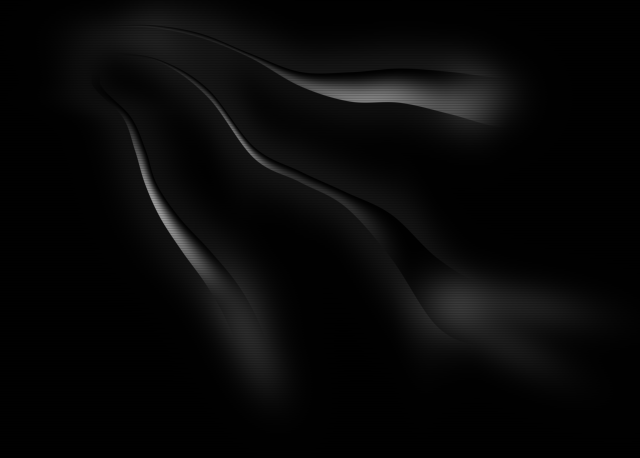
Give the GLSL for this background, as a Shadertoy shader.

```glsl
// Three silky grey ribbons with soft glows sweeping across a black field.

const vec2 CANVAS = vec2(7.68, 5.48);   // drawing units, y runs downward
const float GLOW_WIDTH = 0.33;
const float LINE_COUNT = 183.0;
const float LINE_DEPTH = 0.10;
const float BACKGROUND = 0.002;

// Evenly spaced heights of each ribbon edge, along x (top, middle) or y (left)
const float TOP_FAR[9]     = float[9](.31, .30, .40, .64, .86, .865, .82, .86, .93);
const float TOP_BRIGHT[9]  = float[9](.33, .33, .45, .69, 1.03, 1.215, 1.23, 1.365, 1.52);
const float MID_FAR[9]     = float[9](.63, .73, 1.07, 1.76, 2.05, 2.30, 2.57, 3.09, 3.40);
const float MID_BRIGHT[9]  = float[9](.65, .76, 1.17, 1.895, 2.18, 2.48, 3.10, 3.91, 4.15);
const float LEFT_FAR[9]    = float[9](1.20, 1.57, 1.75, 1.88, 2.15, 2.52, 2.85, 3.08, 3.22);
const float LEFT_BRIGHT[9] = float[9](1.10, 1.47, 1.62, 1.74, 1.92, 2.18, 2.47, 2.70, 2.85);

float bell(float x) { return exp(-x * x); }

// Fades in from a to b and out from c to d
float span(float x, float a, float b, float c, float d) {
    return smoothstep(a, b, x) * (1.0 - smoothstep(c, d, x));
}

// Smooth cubic through the knots
float spline(float knots[9], float s) {
    s = clamp(s, 0.0, 7.999);
    int i = int(s);
    float f = s - float(i);
    float a = knots[max(i - 1, 0)], b = knots[i];
    float c = knots[i + 1], d = knots[min(i + 2, 8)];
    return b + 0.5 * f * (c - a + f * (2.0 * a - 5.0 * b + 4.0 * c - d
             + f * (3.0 * (b - c) + d - a)));
}

// Approximate signed distance; q.x runs along the edge, q.y across it
float edgeDistance(float knots[9], vec2 q, float start, float spacing) {
    float s = (q.x - start) / spacing;
    float slope = (spline(knots, s + 0.05) - spline(knots, s - 0.05)) / (0.1 * spacing);
    return (q.y - spline(knots, s)) * inversesqrt(1.0 + slope * slope);
}

// Both distances are positive inside the ribbon
float ribbon(float far, float bright, float body, float farGlow, float brightGlow) {
    float soft = 0.75 * CANVAS.x / iResolution.x;
    float inFar = smoothstep(-soft, soft, far);
    float inBright = smoothstep(-soft, soft, bright);
    float across = clamp(far / max(far + bright, 0.001), 0.0, 1.0);
    float light = body * smoothstep(0.0, 0.9, across) * inFar * inBright;
    light += farGlow * bell(far / GLOW_WIDTH) * (1.0 - inFar);
    return light + brightGlow * bell(bright / GLOW_WIDTH) * (1.0 - inBright);
}

// Rotated elliptical haze
float haze(vec2 p, vec2 center, vec2 radius, float angle) {
    float c = cos(angle), s = sin(angle);
    vec2 q = mat2(c, -s, s, c) * (p - center) / radius;
    return exp(-dot(q, q));
}

void mainImage(out vec4 fragColor, in vec2 fragCoord) {
    vec2 uv = fragCoord / iResolution.xy;
    vec2 p = vec2(uv.x, 1.0 - uv.y) * CANVAS;
    float light = BACKGROUND;

    // Top ribbon
    float window = span(p.x, 1.2, 2.0, 5.4, 6.15);
    float body = window * (0.10 + 0.37 * bell((p.x - 4.4) / 1.0));
    light += ribbon(edgeDistance(TOP_FAR, p, 1.2, 0.6),
                    -edgeDistance(TOP_BRIGHT, p, 1.2, 0.6),
                    body, 0.075 * window, 0.055 * window);

    // Middle ribbon
    window = span(p.x, 1.3, 2.1, 4.9, 5.8);
    body = 0.17 * span(p.x, 1.5, 2.4, 4.1, 5.0) + 0.27 * bell((p.x - 2.92) / 0.33);
    light += ribbon(edgeDistance(MID_FAR, p, 1.4, 0.55),
                    -edgeDistance(MID_BRIGHT, p, 1.4, 0.55),
                    body, 0.07 * window, 0.07 * window);

    // Left ribbon
    window = span(p.y, 0.8, 1.4, 3.2, 4.2);
    body = 0.57 * bell((p.y - 2.5) / 0.9) * span(p.y, 0.9, 1.6, 3.1, 3.8);
    light += ribbon(-edgeDistance(LEFT_FAR, p.yx, 1.0, 0.4),
                    edgeDistance(LEFT_BRIGHT, p.yx, 1.0, 0.4),
                    body, 0.055 * window, 0.06 * window);

    // Hazy ribbon ends
    light += 0.07 * haze(p, vec2(1.40, 0.45), vec2(0.55, 0.28), 0.0);
    light += 0.04 * haze(p, vec2(1.00, 0.85), vec2(0.32, 0.30), 0.0);
    light += 0.16 * haze(p, vec2(5.75, 1.16), vec2(0.42, 0.36), 0.0);
    light += 0.13 * haze(p, vec2(5.45, 3.65), vec2(0.42, 0.38), 0.0);
    light += 0.11 * haze(p, vec2(6.25, 3.65), vec2(0.90, 0.28), 0.15);
    light += 0.09 * haze(p, vec2(6.05, 4.12), vec2(0.80, 0.28), 0.47);
    light += 0.14 * haze(p, vec2(2.88, 3.80), vec2(0.60, 0.32), 1.15);
    light += 0.07 * haze(p, vec2(3.15, 4.40), vec2(0.48, 0.30), 1.15);

    // Fine horizontal lines, faded where too small to resolve
    float lineFade = smoothstep(1.6, 1.95, iResolution.y / LINE_COUNT);
    light *= 1.0 + LINE_DEPTH * lineFade * sin(6.28319 * LINE_COUNT * uv.y);

    fragColor = vec4(vec3(light), 1.0);
}
```
